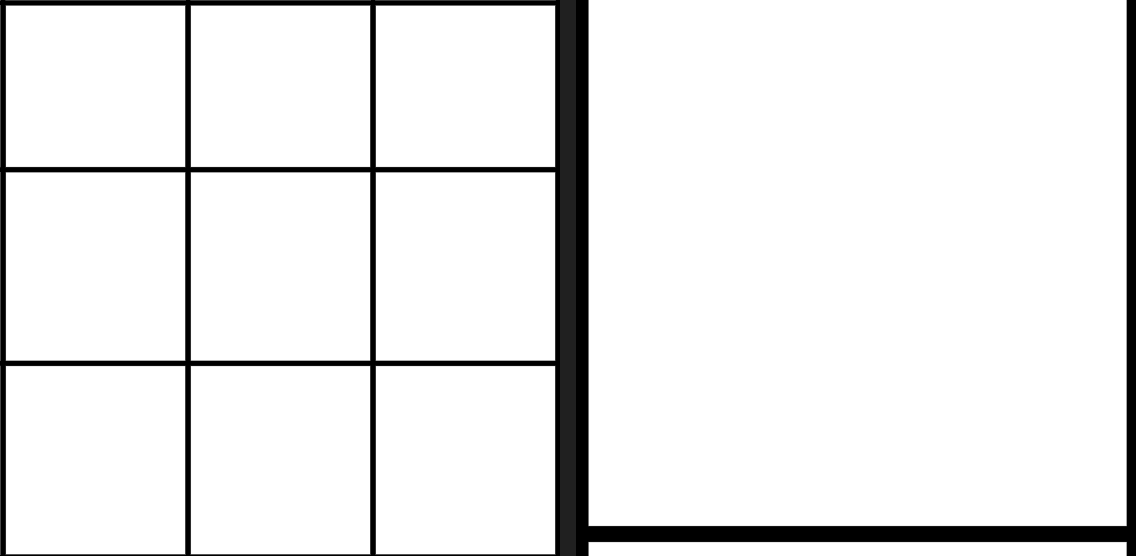
Left, the full canvas; right, a detail of the centre.
Write a WebGL 2 fragment shader that draws this pattern.

```glsl
#version 300 es
precision highp float;
// Black ruled grid of three by three white cells, the top row shorter.
uniform vec2 u_resolution;
out vec4 fragColor;

// Ink coverage of a line from its distance, half width and edge softness.
float ink(float dist, float halfWidth, float soft) {
  return 1.0 - smoothstep(halfWidth - soft, halfWidth + soft, dist);
}

void main() {
  vec2 uv = gl_FragCoord.xy / u_resolution;
  vec2 soft = 0.75 / u_resolution;
  float cover = 0.0;

  for (int i = 0; i < 4; i++) {
    float k = float(i);
    // Evenly spaced vertical rules
    float column = 0.0055 + 0.3303 * k;
    // Horizontal rules: the lowest is cut by the edge, the last is pulled down
    float row = min(-0.0018 + 0.3483 * k, 0.9948);
    cover = max(cover, ink(abs(uv.x - column), 0.0050, soft.x));
    cover = max(cover, ink(abs(uv.y - row), 0.0048, soft.y));
  }

  vec3 paper = vec3(1.0);
  vec3 lineColor = vec3(0.0);
  fragColor = vec4(mix(paper, lineColor, cover), 1.0);
}
```
